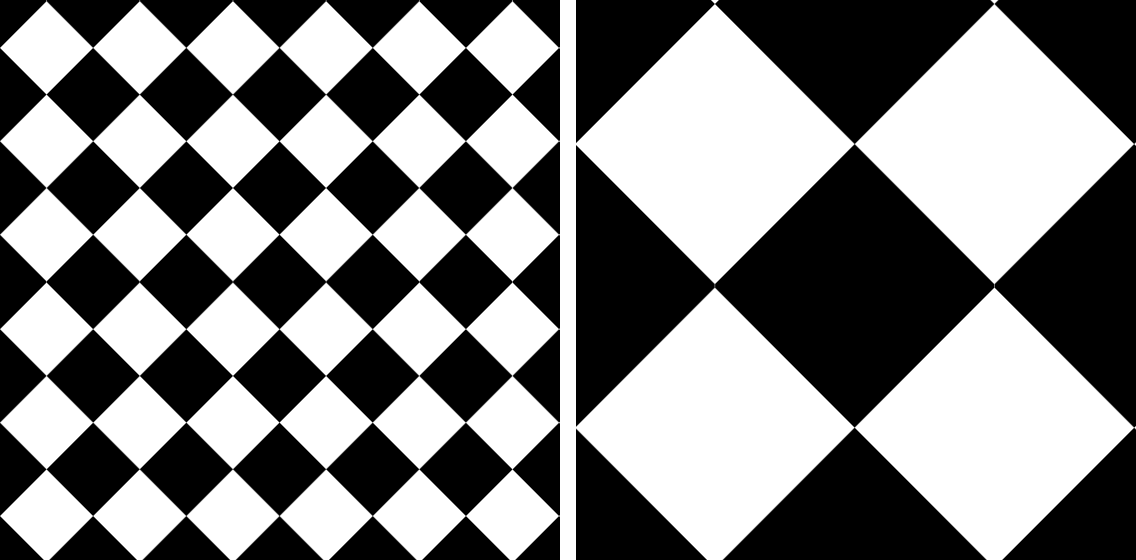
Left, the full canvas; right, a detail of the centre.
Give the GLSL for this pattern, as a Shadertoy shader.

```glsl
// Black and white harlequin check: six by six white diamonds, tip to tip, on black.
// Each cell holds one diamond as an L1 distance; a hairline gap parts the upper
// three rows from the lower three, and a thin margin lies above the first row.

const vec2  PITCH       = vec2(0.1664, 0.1668); // cell size, in canvas heights
const float TOP_MARGIN  = 0.0021;               // black strip above the first row
const float SEAM_GAP    = 0.0020;               // extra space at the middle seam
const float ROWS_ABOVE  = 3.0;                  // rows before the seam
const float EDGE_PIXELS = 1.2;                  // width of the smoothed edge
const vec3  BLACK       = vec3(0.0);
const vec3  WHITE       = vec3(1.0);

// Signed distance to the diamond filling a cell, positive inside.
float diamondDistance(vec2 cell) {
    vec2 halfSize = 0.5 * PITCH;
    vec2 q = abs(cell) * PITCH;
    return (1.0 - q.x / halfSize.x - q.y / halfSize.y) / length(1.0 / halfSize);
}

// Depth below the top margin, with the seam gap folded out.
float rowDepth(float y) {
    float depth = max(1.0 - y - TOP_MARGIN, 0.0);
    float seam = ROWS_ABOVE * PITCH.y;
    return depth > seam ? max(depth - SEAM_GAP, seam) : depth;
}

void mainImage(out vec4 fragColor, in vec2 fragCoord) {
    vec2 uv = fragCoord / iResolution.y;

    // Repeat the cell across and down
    vec2 grid = vec2(uv.x, rowDepth(uv.y)) / PITCH;
    vec2 cell = fract(grid) - 0.5;

    // Smoothed diamond coverage
    float edgeWidth = EDGE_PIXELS / iResolution.y;
    float coverage = clamp(diamondDistance(cell) / edgeWidth + 0.5, 0.0, 1.0);

    fragColor = vec4(mix(BLACK, WHITE, coverage), 1.0);
}
```
